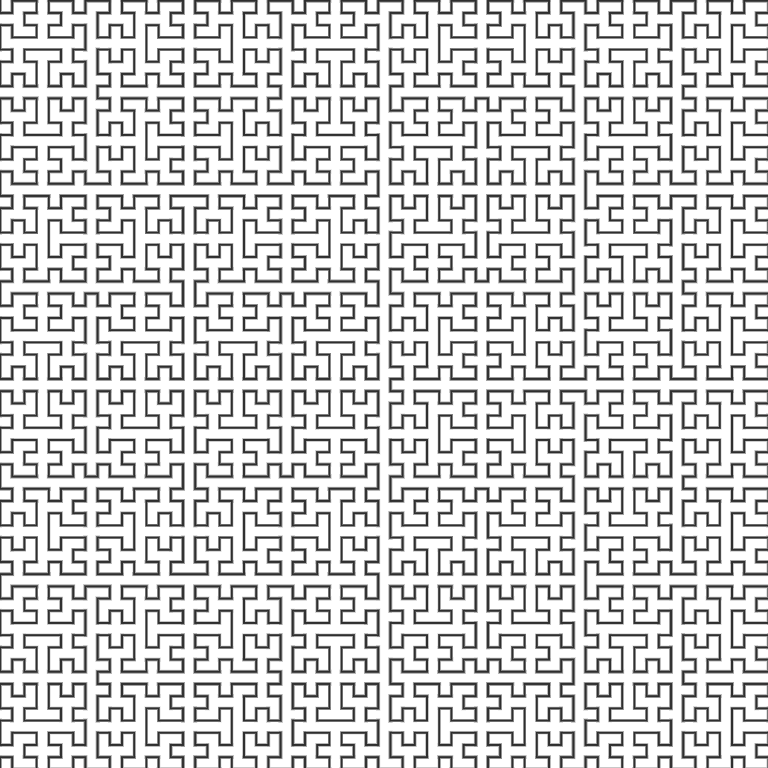
Give the GLSL for this pattern, as a Shadertoy shader.

```glsl
// A sixth-order Hilbert curve in dark ink on white, filling the canvas.
// Every grid node gets its rank along the curve; neighbouring nodes whose
// ranks differ by one are joined by a soft-edged, square-cornered stroke.

const int GRID = 64;              // nodes per side
const float CELLS = 62.95;        // node spacings across the canvas
const vec2 MARGIN = vec2(0.0, 0.001);
const vec3 PAPER = vec3(1.0);
const vec3 INK = vec3(0.18);

// Rank of a node along the curve, which starts at (0,0) and ends at (GRID-1,0)
int hilbertRank(ivec2 node) {
    int rank = 0;
    for (int s = GRID / 2; s > 0; s /= 2) {
        int rx = (node.x & s) > 0 ? 1 : 0;
        int ry = (node.y & s) > 0 ? 1 : 0;
        rank += s * s * ((3 * rx) ^ ry);
        if (ry == 0) {
            if (rx == 1) node = ivec2(GRID - 1) - node;
            node = node.yx;
        }
    }
    return rank;
}

bool insideGrid(ivec2 node) {
    return all(greaterThanEqual(node, ivec2(0))) && all(lessThan(node, ivec2(GRID)));
}

// Square-ended distance from p to the ray leaving the node along dir
float linkDistance(vec2 p, vec2 dir) {
    float along = dot(p, dir);
    float across = abs(dot(p, vec2(-dir.y, dir.x)));
    return max(across, -along);
}

// Stroke weight swells gently at the borders of each eight-node block
float blockSwell(float line) {
    return 0.5 + 0.5 * cos(6.28319 * (line + 0.5) / 8.0);
}

float strokeCoverage(float dist, float swell, float pixel) {
    float halfWidth = mix(0.095, 0.117, swell);
    float soft = max(mix(0.055, 0.080, swell), 0.5 * pixel);
    return 1.0 - clamp((dist - halfWidth + soft) / (2.0 * soft), 0.0, 1.0);
}

// Ink from the links of the node nearest to p
float curveCoverage(vec2 p, float pixel) {
    ivec2 node = clamp(ivec2(floor(p + 0.5)), ivec2(0), ivec2(GRID - 1));
    vec2 local = p - vec2(node);
    int rank = hilbertRank(node.yx);
    float ink = 0.0;
    for (int k = 0; k < 4; k++) {
        int side = (k & 1) * 2 - 1;
        ivec2 dir = k < 2 ? ivec2(side, 0) : ivec2(0, side);
        ivec2 next = node + dir;
        if (insideGrid(next) && abs(hilbertRank(next.yx) - rank) == 1) {
            float line = float(k < 2 ? node.y : node.x);
            float dist = linkDistance(local, vec2(dir));
            ink = max(ink, strokeCoverage(dist, blockSwell(line), pixel));
        }
    }
    return ink;
}

void mainImage(out vec4 fragColor, in vec2 fragCoord) {
    vec2 uv = fragCoord / iResolution.y;
    vec2 p = (vec2(uv.x, 1.0 - uv.y) - MARGIN) * CELLS;   // rows run downward
    float ink = curveCoverage(p, CELLS / iResolution.y);
    fragColor = vec4(mix(PAPER, INK, ink), 1.0);
}
```
